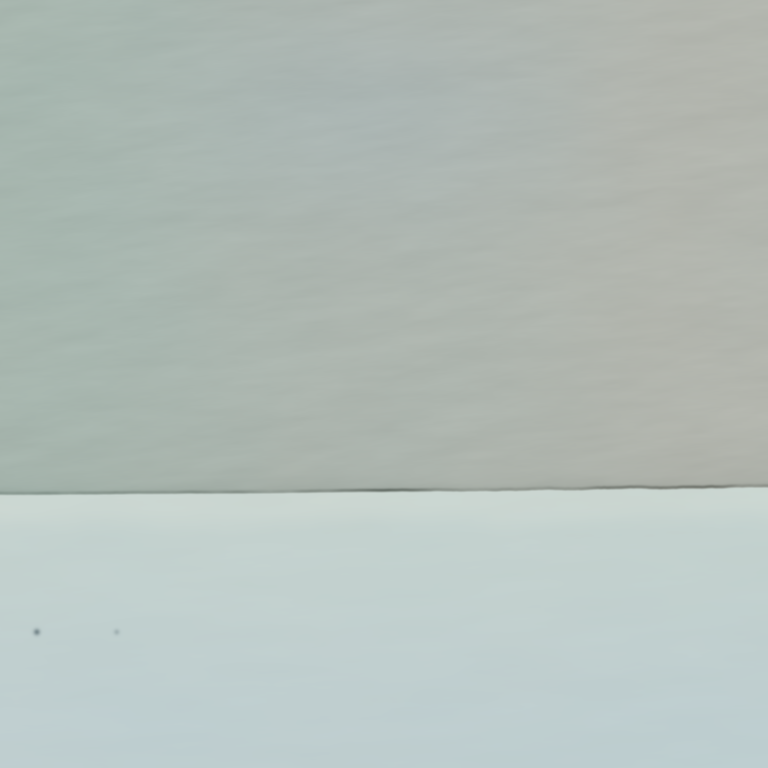
A WebGL 2 fragment shader for this texture:

```glsl
#version 300 es
precision highp float;
// A matte grey-green wall meeting a pale painted ledge along a thin, worn crack.
// Broad colour gradients carry the surfaces; stretched value noise adds brush
// strokes, the ragged seam and its uneven shadow, and soft discs make the specks.

uniform vec2 u_resolution;
out vec4 fragColor;

float hash(vec2 p) {
    vec3 q = fract(vec3(p.xyx) * 0.1031);
    q += dot(q, q.yzx + 33.33);
    return fract((q.x + q.y) * q.z);
}

float noise(vec2 p) {
    vec2 cell = floor(p);
    vec2 f = fract(p);
    f = f * f * (3.0 - 2.0 * f);
    float low = mix(hash(cell), hash(cell + vec2(1, 0)), f.x);
    float high = mix(hash(cell + vec2(0, 1)), hash(cell + vec2(1, 1)), f.x);
    return mix(low, high, f.y);
}

// Layered noise, centred on zero
float fbm(vec2 p) {
    float sum = 0.0;
    float gain = 0.5;
    for (int i = 0; i < 4; i++) {
        sum += gain * (noise(p) - 0.5);
        p = p * 2.03 + vec2(17.3, 9.1);
        gain *= 0.5;
    }
    return sum;
}

// Noise drawn out along a tilted direction, like brush marks
float strokes(vec2 p, float slope, vec2 scale) {
    return fbm(vec2(p.x, p.y - slope * p.x) * scale + 40.0);
}

// Smooth window that is 1 between a and b
float span(float x, float a, float b, float soft) {
    return smoothstep(a - soft, a + soft, x) * (1.0 - smoothstep(b - soft, b + soft, x));
}

// Height of the seam, rising gently and rougher to the right
float seamHeight(float x) {
    float rise = 0.3555 + 0.005 * x + 0.005 * x * x;
    float rough = mix(0.0015, 0.004, smoothstep(0.45, 0.75, x));
    return rise + rough * fbm(vec2(x * 28.0, 3.0));
}

vec3 wallColor(vec2 p, float above) {
    const vec3 coolGreen = vec3(0.655, 0.715, 0.685);
    const vec3 midGrey = vec3(0.680, 0.713, 0.686);
    const vec3 warmGrey = vec3(0.700, 0.712, 0.682);
    vec3 color = mix(coolGreen, midGrey, smoothstep(0.0, 0.5, p.x));
    color = mix(color, warmGrey, smoothstep(0.45, 1.0, p.x));

    // Faint bluish sheen and cloudy tint
    vec2 sheen = (p - vec2(0.48, 0.86)) / vec2(0.28, 0.16);
    color += vec3(-0.006, 0.0, 0.016) * exp(-dot(sheen, sheen));
    color += vec3(0.012, 0.0, -0.004) * fbm(p * 6.0);

    // Brush marks in two sizes
    color += 0.028 * strokes(p, 0.22, vec2(10.0, 48.0));
    color += 0.020 * strokes(p, 0.06, vec2(22.0, 130.0));

    // Soft darkening towards the seam
    color -= 0.018 * exp(-above / 0.06);
    return color - vec3(0.045, 0.040, 0.040) * exp(-above / 0.008);
}

vec3 ledgeColor(vec2 p, float below) {
    const vec3 paleRim = vec3(0.795, 0.840, 0.820);
    const vec3 upperBlue = vec3(0.765, 0.820, 0.808);
    const vec3 lowerBlue = vec3(0.745, 0.806, 0.812);
    vec3 color = mix(upperBlue, lowerBlue, smoothstep(0.03, 0.33, below));
    float rimEnd = 0.045 + 0.025 * fbm(vec2(p.x * 12.0, 8.0));
    color = mix(color, paleRim, 1.0 - smoothstep(0.015, rimEnd + 0.012, below));
    color += 0.014 * strokes(p, 0.05, vec2(9.0, 45.0));
    return color + vec3(0.010, 0.0, -0.004) * fbm(p * 7.0 + 5.0);
}

float speck(vec2 p, vec2 center, float radius) {
    vec2 d = (p - center) / radius;
    return exp(-dot(d, d));
}

void main() {
    vec2 p = gl_FragCoord.xy / u_resolution;
    float pixel = 1.0 / u_resolution.y;
    float height = p.y - seamHeight(p.x);

    // Two surfaces, joined with a softened edge
    float soft = max(0.0018, pixel);
    vec3 wall = wallColor(p, max(height, 0.0));
    vec3 ledge = ledgeColor(p, max(-height, 0.0));
    vec3 color = mix(ledge, wall, smoothstep(-soft, soft, height));

    // Crack shadow, deepest along two worn stretches
    float worn = 0.9 * span(p.x, 0.45, 0.555, 0.025) + 0.75 * span(p.x, 0.77, 0.945, 0.025);
    float depth = 0.07 + 0.13 * worn + 0.10 * fbm(vec2(p.x * 32.0, 21.0));
    float offset = (height - 0.0025) / 0.0022;
    color -= max(depth, 0.0) * exp(-offset * offset);

    // Two small specks on the ledge
    const vec3 speckShade = vec3(0.28, 0.27, 0.25);
    color -= speckShade * speck(p, vec2(0.048, 0.177), 0.0042);
    color -= 0.4 * speckShade * speck(p, vec2(0.152, 0.177), 0.0038);

    fragColor = vec4(clamp(color, 0.0, 1.0), 1.0);
}
```
